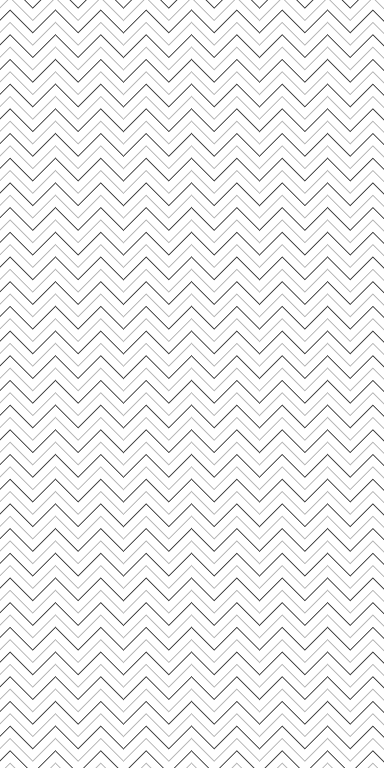
This pattern is drawn by a Shadertoy shader. Its source:

```glsl
// Thin chevron stripes in alternating black and pale grey on white.

// Lengths are fractions of the canvas width
#define ZIGZAG_WIDTH 0.1181
#define ROW_SPACING  0.0643
#define SLOPE        1.0
#define LINE_WIDTH   0.00205
#define PEAK         vec2(0.4987, 1.3307)
#define PAPER_COLOR  vec3(1.0)
#define DARK_COLOR   vec3(0.10)
#define PALE_COLOR   vec3(0.65)

// Distance from x to the nearest multiple of period
float repeatDistance(float x, float period) {
    return abs(fract(x / period + 0.5) - 0.5) * period;
}

// Share of a pixel covered by a line whose centre is at the given distance
float lineCoverage(float dist, float pixel) {
    float halfLine = 0.5 * LINE_WIDTH;
    float halfPixel = 0.5 * pixel;
    float overlap = min(dist + halfPixel, halfLine) - max(dist - halfPixel, -halfLine);
    return clamp(overlap / pixel, 0.0, 1.0);
}

// Coverage of one family of evenly spaced zigzag lines
float chevrons(float height, float pixel) {
    float dist = repeatDistance(height, ROW_SPACING) / sqrt(1.0 + SLOPE * SLOPE);
    return lineCoverage(dist, pixel);
}

void mainImage(out vec4 fragColor, in vec2 fragCoord) {
    float pixel = 1.0 / iResolution.x;
    vec2 p = fragCoord * pixel - PEAK;

    // Unfold the zigzag so that each row becomes a level line
    float height = p.y + SLOPE * repeatDistance(p.x, ZIGZAG_WIDTH);

    // Pale rows run midway between the dark ones
    vec3 color = PAPER_COLOR;
    color = mix(color, PALE_COLOR, chevrons(height + 0.5 * ROW_SPACING, pixel));
    color = mix(color, DARK_COLOR, chevrons(height, pixel));

    fragColor = vec4(color, 1.0);
}
```
